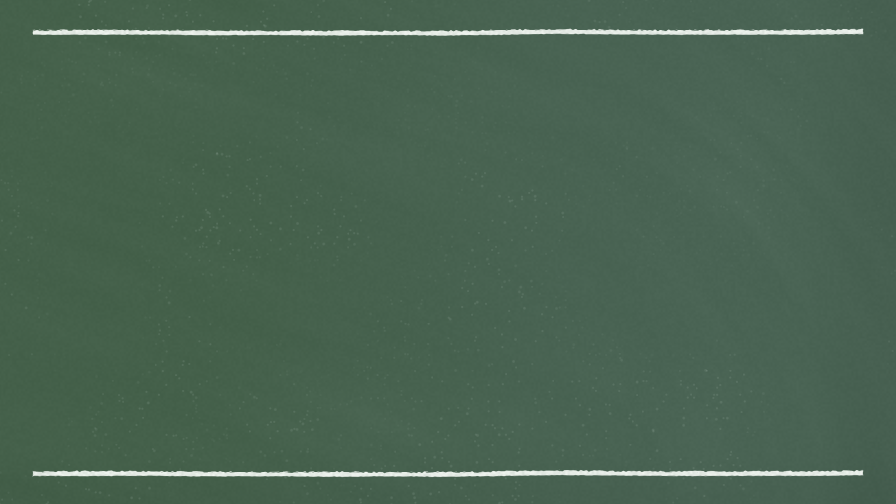
This background is drawn by a WebGL 2 fragment shader. Its source:

```glsl
#version 300 es
precision highp float;
// Draws a dusty green chalkboard with a rough chalk rule near its top and bottom.
uniform vec2 u_resolution;
out vec4 fragColor;

const float ASPECT = 16.0 / 9.0;
const vec3 BOARD_GREEN = vec3(0.268, 0.377, 0.290);
const vec3 BOARD_GREY = vec3(0.288, 0.390, 0.328);
const vec3 DUST = vec3(0.56, 0.64, 0.59);
const vec3 CHALK = vec3(0.94, 0.96, 0.94);

float hash(vec2 p) {
    vec3 q = fract(p.xyx * 0.1031);
    q += dot(q, q.yzx + 33.33);
    return fract((q.x + q.y) * q.z);
}

float noise(vec2 p) {
    vec2 cell = floor(p);
    vec2 f = fract(p);
    f = f * f * (3.0 - 2.0 * f);
    float low = mix(hash(cell), hash(cell + vec2(1, 0)), f.x);
    float high = mix(hash(cell + vec2(0, 1)), hash(cell + vec2(1, 1)), f.x);
    return mix(low, high, f.y);
}

float fbm(vec2 p) {
    float sum = 0.0;
    float gain = 0.5;
    for (int i = 0; i < 4; i++) {
        sum += gain * noise(p);
        p = mat2(1.6, 1.2, -1.2, 1.6) * p + 7.3;
        gain *= 0.5;
    }
    return sum / 0.9375;
}

mat2 rotation(float angle) {
    float c = cos(angle);
    float s = sin(angle);
    return mat2(c, s, -s, c);
}

float glow(vec2 p, vec2 center, vec2 radius) {
    vec2 d = (p - center) / radius;
    return exp(-dot(d, d));
}

// Wiped strokes: noise stretched along a direction
float streaks(vec2 p, float angle, float density) {
    vec2 q = rotation(angle) * p;
    return fbm(q * vec2(3.0, density) + 20.0) - 0.5;
}

// Eraser sweeps: noise stretched around a center
float sweeps(vec2 p, vec2 center, float density) {
    vec2 d = p - center;
    return fbm(vec2(length(d) * density, atan(d.y, d.x) * 3.0 + 15.0)) - 0.5;
}

// One soft grain of dust in some of the cells
float specks(vec2 p, float scale, float amount, float pixel) {
    vec2 cell = floor(p * scale);
    vec2 spot = 0.3 + 0.4 * vec2(hash(cell + 11.0), hash(cell + 47.0));
    float d = length(fract(p * scale) - spot);
    float grain = 1.0 - smoothstep(0.08, 0.22 + pixel * scale, d);
    return grain * step(1.0 - amount, hash(cell + 83.0));
}

// Horizontal chalk stroke with a wavering path and ragged rim
float chalkRule(vec2 p, float level, float halfWidth, float pixel) {
    float waver = 0.0035 * (noise(vec2(p.x * 4.5, 5.0)) - 0.5);
    float side = p.y - level - waver;
    float rim = (noise(p * vec2(190.0, 260.0)) - 0.5) * 0.0035;
    float thickness = halfWidth + 0.001 * (noise(vec2(p.x * 16.0, 9.0)) - 0.5);
    float raggedness = mix(0.35, 1.0, step(0.0, side));
    float d = abs(side) - thickness + rim * raggedness;
    float ends = abs(p.x - 0.5 * ASPECT) - 0.463 * ASPECT + rim * 0.4;
    return 1.0 - smoothstep(-0.6 * pixel, 0.6 * pixel + 0.0006, max(d, ends));
}

void main() {
    vec2 uv = gl_FragCoord.xy / u_resolution;
    vec2 p = uv * vec2(ASPECT, 1.0);
    float pixel = 1.0 / u_resolution.y;

    // Board: greener left, greyer right, darker rim
    float grey = smoothstep(0.1, 0.85, uv.x + 0.25 * (fbm(p * 2.5) - 0.5));
    vec3 color = mix(BOARD_GREEN, BOARD_GREY, grey);
    color *= 1.0 - 0.045 * smoothstep(0.88, 1.0, uv.x);
    color *= 1.0 - 0.03 * (1.0 - smoothstep(0.0, 0.12, uv.y));

    // Smudges left by wiping
    float smudge = glow(uv, vec2(0.82, 0.64), vec2(0.07, 0.16));
    smudge += 0.8 * glow(uv, vec2(0.81, 0.20), vec2(0.04, 0.09));
    smudge += 0.7 * glow(uv, vec2(0.51, 0.79), vec2(0.09, 0.11));
    smudge += 0.8 * glow(uv, vec2(0.13, 0.84), vec2(0.11, 0.11));
    smudge += 0.7 * glow(uv, vec2(0.42, 0.18), vec2(0.14, 0.08));
    float right = smoothstep(0.4, 0.85, uv.x);
    float wipe = mix(streaks(p, 0.35, 22.0), sweeps(p, vec2(0.75, -0.1), 26.0), right);
    color += (DUST - color) * (0.045 * smudge * (0.7 + wipe) + 0.06 * wipe);

    // Fine grain and scattered dust
    color += 0.014 * (noise(p * 230.0) - 0.5);
    float dusting = smoothstep(0.4, 0.7, fbm(p * 5.0 + 31.0)) + 0.6 * smudge;
    float dust = specks(p, 150.0, 0.05, pixel) + specks(p + 3.7, 95.0, 0.03, pixel);
    color = mix(color, DUST, 0.22 * dust * min(dusting, 1.0));

    // Chalk rules
    float rules = chalkRule(p, 0.936, 0.0042, pixel);
    rules = max(rules, chalkRule(p, 0.0605, 0.0042, pixel));
    float coverage = 0.88 + 0.12 * noise(p * 210.0);
    color = mix(color, CHALK, rules * coverage);
    fragColor = vec4(color, 1.0);
}
```
